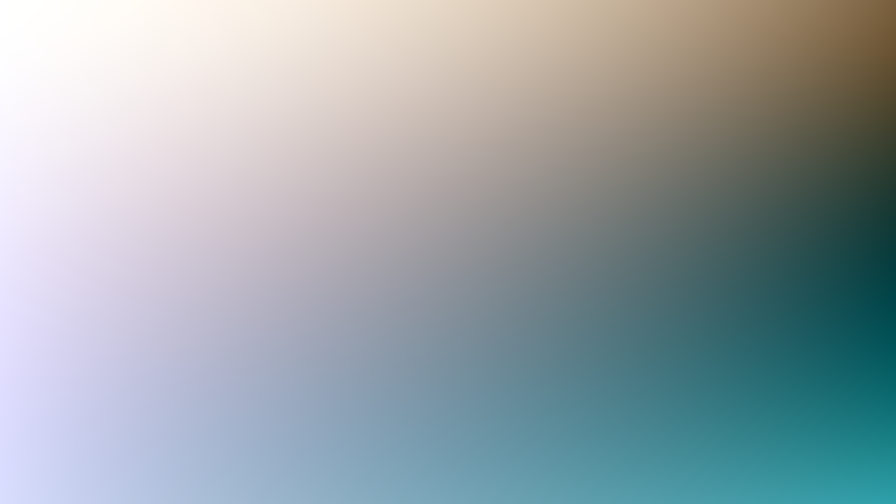
A WebGL 1 fragment shader for this background:

```glsl
precision highp float;
// Soft mesh gradient: white and tan above, lavender and teal below, dark at the right.
uniform vec2 u_resolution;

// Quadratic curve through three colours at t = 0, 1, 2.
vec3 curve3(vec3 a, vec3 b, vec3 c, float t) {
  return mix(mix(a, b, t), mix(b, c, t - 1.0), t * 0.5);
}

// Quartic curve through five colours at t = 0..4, built from quadratics.
vec3 curve5(vec3 a, vec3 b, vec3 c, vec3 d, vec3 e, float t) {
  vec3 low = curve3(a, b, c, t);
  vec3 middle = curve3(b, c, d, t - 1.0);
  vec3 high = curve3(c, d, e, t - 2.0);
  return mix(mix(low, middle, t / 3.0), mix(middle, high, (t - 1.0) / 3.0), t * 0.25);
}

void main() {
  vec2 uv = gl_FragCoord.xy / u_resolution;
  float x = uv.x * 2.0;

  // Horizontal colour bands, each from left through centre to right.
  vec3 aqua  = curve3(vec3(0.85, 0.87, 1.00), vec3(0.47, 0.65, 0.72), vec3(0.18, 0.63, 0.67), x);
  vec3 teal  = curve3(vec3(0.88, 0.87, 1.00), vec3(0.47, 0.57, 0.63), vec3(0.02, 0.38, 0.40), x);
  vec3 slate = curve3(vec3(0.93, 0.91, 1.00), vec3(0.59, 0.59, 0.61), vec3(0.03, 0.23, 0.23), x);
  vec3 taupe = curve3(vec3(0.98, 0.97, 1.00), vec3(0.76, 0.71, 0.68), vec3(0.25, 0.25, 0.17), x);
  vec3 sand  = curve3(vec3(1.00, 1.00, 1.00), vec3(0.90, 0.84, 0.77), vec3(0.47, 0.37, 0.24), x);

  // Blend the bands upward without visible seams.
  vec3 color = curve5(aqua, teal, slate, taupe, sand, uv.y * 4.0);
  gl_FragColor = vec4(clamp(color, 0.0, 1.0), 1.0);
}
```
